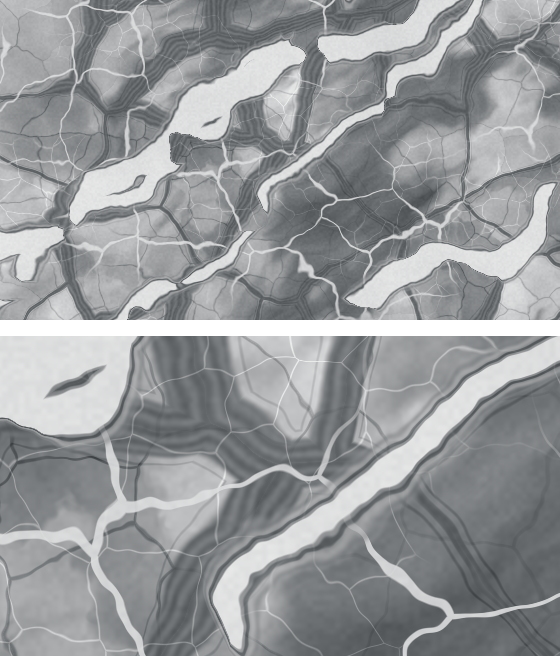
Top, the full canvas; bottom, a detail of the centre.
A Shadertoy shader for this texture:

```glsl
#define CELL_SCALE 3.3
#define CRACK_SCALE 7.0
#define THREAD_SCALE 4.2
#define NET_SCALE 11.0
#define WARP 0.22
#define VEINS 4
#define VEIN_WIDTH 0.030
#define SEAM_WIDTH 0.034
#define SHADOW_TONE 0.36
#define VEIN_TONE 0.87

float hash(vec2 p) {
    vec3 q = fract(p.xyx * 0.1031);
    q += dot(q, q.yzx + 33.33);
    return fract((q.x + q.y) * q.z);
}

float noise(vec2 p) {
    vec2 i = floor(p), f = fract(p);
    f = f * f * (3.0 - 2.0 * f);
    return mix(mix(hash(i), hash(i + vec2(1, 0)), f.x),
               mix(hash(i + vec2(0, 1)), hash(i + vec2(1, 1)), f.x), f.y);
}

float fbm(vec2 p) {
    float sum = 0.0, amp = 0.5;
    for (int i = 0; i < 5; i++) {
        sum += amp * noise(p);
        p = mat2(1.6, 1.2, -1.2, 1.6) * p + 3.7;
        amp *= 0.5;
    }
    return sum;
}

vec2 warp(vec2 p, float freq, float amount) {
    return p + amount * (vec2(fbm(p * freq), fbm(p * freq + 17.3)) - 0.5);
}

vec2 site(vec2 cell) {
    return cell + 0.1 + 0.8 * vec2(hash(cell), hash(cell + 57.3));
}

// x: distance to the nearest cell border, y: random value of the cell
vec2 voronoi(vec2 p) {
    vec2 base = floor(p), nearCell = base, nearSite = p;
    float best = 1e3, border = 1e3;
    for (int k = 0; k < 9; k++) {
        vec2 cell = base + vec2(k % 3, k / 3) - 1.0;
        vec2 s = site(cell) - p;
        if (dot(s, s) < best) { best = dot(s, s); nearCell = cell; nearSite = s; }
    }
    for (int k = 0; k < 25; k++) {
        vec2 cell = nearCell + vec2(k % 5, k / 5) - 2.0;
        vec2 s = site(cell) - p, across = s - nearSite;
        if (dot(across, across) > 1e-5)
            border = min(border, dot(0.5 * (s + nearSite), normalize(across)));
    }
    return vec2(border, hash(nearCell + 91.7));
}

// Signed distance to the broad diagonal veins, negative inside
float broadVeins(vec2 p) {
    float dist = 1e3;
    for (int i = 0; i < VEINS; i++) {
        float id = float(i), odd = mod(id, 2.0);
        float angle = 0.74 - 0.2 * odd;
        vec2 along = vec2(cos(angle), sin(angle));
        vec2 r = p - vec2(0.2 + 0.46 * id, 0.25 + 0.42 * sin(1.047 * id));
        float s = dot(r, along), t = dot(r, vec2(-along.y, along.x));
        t += 0.16 * (noise(vec2(s * 3.5, id * 9.7)) - 0.5);
        t += 0.06 * (noise(vec2(s * 10.0, id * 5.3 + 40.0)) - 0.5);
        float swell = noise(vec2(s * 4.0 + 8.0, id * 7.1));
        float width = VEIN_WIDTH * (0.25 + 1.1 * swell) * (0.7 + 0.9 * odd);
        dist = min(dist, abs(t) - width);
    }
    // Stone islands enclosed by the vein
    return dist + 0.09 * smoothstep(0.66, 0.86, noise(p * 9.0 + 3.0));
}

float stroke(float d, float width, float aa) {
    return 1.0 - smoothstep(width - aa, width + aa, d);
}

void mainImage(out vec4 fragColor, in vec2 fragCoord) {
    vec2 p = fragCoord / iResolution.y;
    float aa = 1.0 / iResolution.y;
    vec2 q = warp(p, 2.6, WARP);
    vec2 diagonal = mat2(0.8, -0.6, 0.6, 0.8) * q;
    float cloud = fbm(q * 5.0), patches = noise(p * 3.0 + 21.0);

    // Clouded stone fragments
    vec2 cell = voronoi(diagonal * CELL_SCALE * vec2(0.85, 1.1));
    float edge = cell.x / CELL_SCALE;
    float tone = mix(0.49, 0.78, cell.y) + 0.45 * (cloud - 0.48);
    tone += 0.12 * smoothstep(0.52, 0.62, fbm(warp(q, 6.0, 0.25) * 6.0)) * (1.0 - cell.y);

    // Fine dark cracks
    vec2 crack = voronoi(warp(p, 5.0, 0.14) * CRACK_SCALE);
    tone += 0.07 * (crack.y - 0.5);
    tone -= 0.16 * stroke(crack.x / CRACK_SCALE, 0.0018, aa) * smoothstep(0.3, 0.6, noise(p * 4.0));

    // Streaked shadow zones and banded seams between fragments
    float streak = fbm(diagonal * vec2(4.0, 16.0));
    float shadow = smoothstep(0.53, 0.62, fbm(diagonal * vec2(1.6, 3.6) + 6.0));
    tone = mix(tone, SHADOW_TONE + 0.35 * (streak - 0.45), 0.8 * shadow);
    float seam = 0.005 + SEAM_WIDTH * smoothstep(0.35, 0.85, noise(q * 3.4 + 9.0));
    float bands = 0.05 * sin(edge * 420.0 + 7.0 * cloud);
    tone = mix(tone, SHADOW_TONE + 0.03 + bands, 0.85 * (1.0 - smoothstep(seam * 0.75, seam + aa, edge)));
    tone -= 0.09 * stroke(abs(edge - seam - 0.006), 0.0012, aa);

    // Pale hairline net and brighter branching threads
    float net = voronoi(warp(p, 4.0, 0.2) * NET_SCALE + 31.0).x / NET_SCALE;
    tone += 0.17 * stroke(net, 0.0008, aa) * smoothstep(0.45, 0.65, noise(p * 4.5 + 13.0));
    float thread = voronoi(warp(p, 3.5, 0.26) * THREAD_SCALE + 5.0).x / THREAD_SCALE;
    float presence = smoothstep(0.42, 0.62, patches);
    float threadWidth = 0.001 + 0.005 * presence * noise(p * 7.0);
    tone = mix(tone, VEIN_TONE, 0.9 * presence * stroke(thread, threadWidth, aa));

    // Broad white veins with contoured grey rims
    float vein = broadVeins(warp(p, 5.0, 0.12));
    float rim = 1.0 - smoothstep(0.012, 0.026, vein);
    tone = mix(tone, 0.60 + 0.07 * sin(vein * 500.0 + 5.0 * cloud), 0.75 * rim);
    tone -= 0.16 * stroke(abs(vein - 0.005), 0.0018, aa);
    tone = mix(tone, VEIN_TONE + 0.08 * (cloud - 0.5), stroke(vein, 0.0, aa));

    // Mineral grain and cool shadows
    tone += 0.035 * (noise(p * 170.0) - 0.5);
    tone = clamp(tone, 0.24, 0.92);
    vec3 coolTint = vec3(-0.022, 0.0, 0.018) * (1.0 - tone);
    fragColor = vec4(tone + coolTint, 1.0);
}
```
